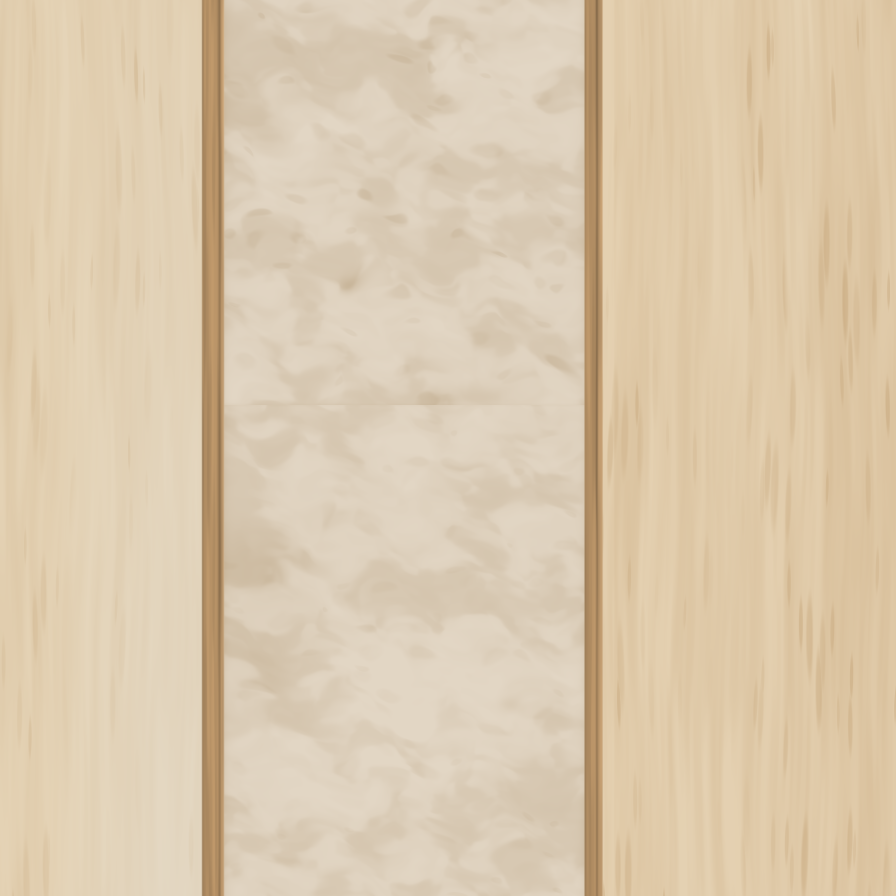
Write a three.js fragment shader that draws this texture.

```glsl
// Pale mottled stone panel framed by brown edge strips between two light wood boards
#define STRIP_L vec2(0.2255, 0.2500)
#define STRIP_R vec2(0.6525, 0.6725)
#define SEAM_Y 0.548
#define SOFT 0.0012
#define STONE_LIGHT vec3(0.886, 0.838, 0.768)
#define STONE_DARK vec3(0.765, 0.685, 0.570)
#define WOOD_LIGHT vec3(0.902, 0.842, 0.735)
#define WOOD_WARM vec3(0.890, 0.805, 0.675)
#define GRAIN_DARK vec3(0.765, 0.635, 0.460)
#define STRIP_COLOR vec3(0.690, 0.550, 0.385)

varying vec2 vUv;

vec2 hash2(vec2 p) {
  vec3 q = fract(p.xyx * vec3(0.1031, 0.1030, 0.0973));
  q += dot(q, q.yzx + 33.33);
  return fract((q.xx + q.yz) * q.zy);
}

// Smooth cellular noise: each cell value blended by distance
float cellNoise(vec2 p) {
  vec2 cell = floor(p), f = fract(p);
  float sum = 0.0, weight = 0.0;
  for (int j = -1; j <= 1; j++) {
    for (int i = -1; i <= 1; i++) {
      vec2 g = vec2(float(i), float(j));
      vec2 h = hash2(cell + g);
      vec2 d = g + 0.2 + 0.6 * h - f;
      float w = exp(-5.0 * dot(d, d));
      sum += w * hash2(cell + g + 71.0).x;
      weight += w;
    }
  }
  return sum / weight;
}

// Scattered soft spots, one for a share of the cells
float flecks(vec2 p, float density) {
  vec2 cell = floor(p), f = fract(p);
  float spot = 0.0;
  for (int j = -1; j <= 1; j++) {
    for (int i = -1; i <= 1; i++) {
      vec2 g = vec2(float(i), float(j));
      vec2 h = hash2(cell + g + 19.0);
      vec2 kind = hash2(cell + g + 53.0);
      float radius = mix(0.2, 0.55, kind.y);
      float d = length(g + h - f);
      float body = 1.0 - smoothstep(radius * 0.45, radius, d);
      spot = max(spot, body * step(kind.x, density) * (0.4 + 0.6 * h.x));
    }
  }
  return spot;
}

float band(float x, vec2 edges) {
  return smoothstep(edges.x - SOFT, edges.x + SOFT, x)
       * (1.0 - smoothstep(edges.y - SOFT, edges.y + SOFT, x));
}

float stain(vec2 uv, vec2 center, vec2 size) {
  vec2 d = (uv - center) / size;
  return exp(-dot(d, d));
}

vec3 stone(vec2 uv) {
  float upper = step(SEAM_Y, uv.y);
  vec2 p = uv + vec2(0.0, 3.7 * upper);
  p += 0.006 * vec2(sin(p.y * 67.0 + 2.0 * sin(p.x * 43.0)), sin(p.x * 59.0 + p.y * 31.0));
  p += 0.009 * (vec2(cellNoise(p * 55.0), cellNoise(p * 48.0 + 9.0)) - 0.5);
  p.y += 0.12 * p.x;
  float cloud = cellNoise(p * vec2(10.0, 14.0));
  float mottle = cellNoise(p * vec2(25.0, 42.0));
  float fine = cellNoise(p * vec2(62.0, 105.0));
  float patches = smoothstep(0.46, 0.66, 0.5 * cloud + 0.36 * mottle + 0.14 * fine);
  float shade = 0.12 * cloud + 0.15 * mottle + 0.09 * fine + 0.20 * patches - 0.07;
  shade += flecks(p * vec2(27.0, 48.0), 0.22) * mix(0.14, 0.24, upper);
  // Broad stains and the strongest spots
  shade += 0.22 * stain(uv, vec2(0.305, 0.36), vec2(0.065, 0.055)) * (0.4 + mottle);
  shade += 0.18 * stain(uv, vec2(0.270, 0.23), vec2(0.050, 0.090)) * (0.4 + mottle);
  shade += 0.14 * stain(uv, vec2(0.300, 0.88), vec2(0.090, 0.080)) * mottle;
  shade += 0.32 * upper * stain(uv, vec2(0.535, 0.556), vec2(0.080, 0.014)) * mottle;
  shade += 0.45 * stain(p - vec2(0.0, 3.7 * upper + 0.12 * p.x), vec2(0.392, 0.690), vec2(0.018, 0.009));
  shade += 0.28 * stain(uv, vec2(0.526, 0.952), vec2(0.024, 0.014)) * (0.4 + fine);
  shade += 0.30 * stain(uv, vec2(0.570, 0.213), vec2(0.014, 0.009));
  shade -= 0.12 * stain(uv, vec2(0.440, 0.190), vec2(0.100, 0.070));
  shade += 0.06 * (1.0 - smoothstep(0.0, 0.003, abs(uv.y - SEAM_Y)));
  // Contact shadow beside the strips
  float gap = min(uv.x - STRIP_L.y, STRIP_R.x - uv.x);
  shade += 0.25 * exp(-max(gap, 0.0) / 0.004);
  return mix(STONE_LIGHT, STONE_DARK, clamp(shade, 0.0, 1.0));
}

vec3 wood(vec2 uv) {
  float right = step(0.5, uv.x);
  vec2 p = uv + vec2(0.004 * sin(uv.y * 5.0 + uv.x * 9.0) + 0.0015 * sin(uv.y * 17.0 + uv.x * 30.0), 0.0);
  float broad = cellNoise(p * vec2(24.0, 1.6));
  float fibre = cellNoise(p * vec2(95.0, 5.0) + 13.0);
  float hair = cellNoise(p * vec2(240.0, 9.0) + 31.0);
  float pores = flecks(p * vec2(105.0, 8.5), 0.34) * smoothstep(0.25, 0.65, broad);
  float pale = (1.0 - right) * smoothstep(0.02, 0.21, uv.x) * (1.0 - 0.75 * uv.y);
  vec3 base = mix(WOOD_LIGHT, WOOD_WARM, 0.35 + 0.4 * right + 0.3 * (broad - 0.5));
  base = mix(base, vec3(0.890, 0.850, 0.780), 0.75 * pale);
  float grain = 0.12 * broad + 0.20 * fibre + 0.10 * hair - 0.10 + 0.34 * pores;
  grain *= mix(0.75 - 0.4 * pale, 1.1, right);
  grain += 0.20 * exp(-uv.x / 0.014) * fibre + 0.08 * smoothstep(0.90, 1.0, uv.x);
  grain -= 0.12 * band(uv.x, vec2(STRIP_R.y, STRIP_R.y + 0.013));
  return mix(base, GRAIN_DARK, clamp(grain, 0.0, 1.0));
}

vec3 strip(vec2 uv, vec2 edges, float groove) {
  float t = (uv.x - edges.x) / (edges.y - edges.x);
  float fibre = cellNoise(uv * vec2(330.0, 7.0));
  float dark = exp(-pow((t - groove) / 0.07, 2.0)) + 0.7 * exp(-max(t, 0.0) / 0.08);
  return STRIP_COLOR * (0.94 + 0.16 * fibre - 0.19 * dark) + 0.05 * smoothstep(groove, 1.0, t);
}

void main() {
  vec3 color = mix(wood(vUv), stone(vUv), band(vUv.x, vec2(STRIP_L.y, STRIP_R.x)));
  color = mix(color, strip(vUv, STRIP_L, 0.80), band(vUv.x, STRIP_L));
  color = mix(color, strip(vUv, STRIP_R, 0.68), band(vUv.x, STRIP_R));
  gl_FragColor = vec4(color, 1.0);
}
```
